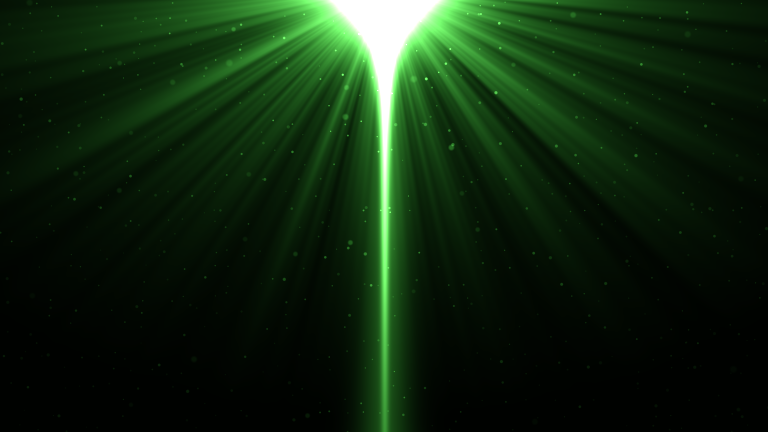
Write a Shadertoy shader that draws this background.

```glsl
#define HALO_GAIN 0.78
#define HALO_FALLOFF 3.2
#define RAY_CONTRAST 0.75
#define SHADOW_ANGLE 0.47
#define BEAM_GAIN 2.5
#define BEAM_FALLOFF 2.3
#define FUNNEL_WIDTH 0.088
#define COLUMN_GAIN 0.27
#define DUST_GAIN 0.75

float hash11(float n) {
    n = fract(n * 0.1031);
    n *= n + 33.33;
    return fract(n * (n + n));
}

vec3 hash32(vec2 p) {
    vec3 q = fract(p.xyx * vec3(0.1031, 0.1030, 0.0973));
    q += dot(q, q.yxz + 33.33);
    return fract((q.xxy + q.yzz) * q.zyx);
}

// One-dimensional gradient noise, roughly -1 to 1
float gradientNoise(float x) {
    float cell = floor(x);
    float t = x - cell;
    float left = (hash11(cell + 71.0) * 2.0 - 1.0) * t;
    float right = (hash11(cell + 72.0) * 2.0 - 1.0) * (t - 1.0);
    return 2.0 * mix(left, right, t * t * t * (t * (t * 6.0 - 15.0) + 10.0));
}

float gauss(float x) {
    return exp(-x * x);
}

// Fan of light and shade around the source
float rayFan(float angle) {
    float rays = gradientNoise(angle * 6.0 + 20.0)
               + 0.6 * gradientNoise(angle * 15.0 + 40.0)
               + 0.3 * gradientNoise(angle * 34.0 + 60.0);
    float shadow = 1.0 - 0.4 * gauss((abs(angle) - SHADOW_ANGLE) / 0.08);
    return max(0.1, 1.0 + RAY_CONTRAST * rays) * shadow;
}

// One soft speck per occupied cell
float dustLayer(vec2 p, float cellSize, float share, float radius, float seed) {
    vec2 grid = p / cellSize;
    vec2 cell = floor(grid);
    vec3 place = hash32(cell + seed);
    vec3 look = hash32(cell + seed + 37.0);
    vec2 offset = (fract(grid) - mix(vec2(0.2), vec2(0.8), place.xy)) * cellSize;
    float size = radius * mix(0.6, 1.2, look.x);
    float edge = max(size * 0.5, 0.7 / iResolution.y);
    float speck = 1.0 - smoothstep(size - edge, size + edge, length(offset));
    return speck * step(place.z, share) * mix(0.3, 1.0, look.y * look.y);
}

void mainImage(out vec4 fragColor, in vec2 fragCoord) {
    vec2 p = (fragCoord - 0.5 * iResolution.xy) / iResolution.y;
    float x = p.x - 0.002;
    float depth = 0.5 - p.y;
    float reach = length(vec2(x * 0.7, depth));

    // Wide halo broken into rays
    float fan = mix(1.0, rayFan(atan(x, depth + 0.03)), smoothstep(0.03, 0.25, reach));
    float halo = max(0.0, HALO_GAIN * exp(-HALO_FALLOFF * reach) - 0.035) * fan;
    halo += 0.65 * gauss(length(vec2(x, depth * 1.4)) / 0.17);

    // Hot funnel narrowing into a thin beam
    float width = 0.009 + FUNNEL_WIDTH * exp(-11.0 * depth);
    float beam = gauss(x / width) + 0.22 * exp(-abs(x) / (width * 1.8));
    beam *= BEAM_GAIN * exp(-BEAM_FALLOFF * depth);

    // Faint column reaching the floor
    float columnWidth = mix(0.03, 0.062, depth);
    float column = COLUMN_GAIN * gauss(x / columnWidth) * smoothstep(0.1, 0.55, depth);

    // Drifting dust at three sizes
    float dust = dustLayer(p, 0.034, 0.3, 0.0017, 11.0)
               + dustLayer(p, 0.061, 0.4, 0.0031, 53.0)
               + 0.7 * dustLayer(p, 0.13, 0.3, 0.0062, 97.0);
    dust *= DUST_GAIN * exp(-1.7 * reach) + 0.25 * exp(-9.0 * abs(x));

    // Green ramp that burns out to white
    float light = halo + beam + column + dust;
    vec3 linearTint = vec3(0.27, 1.0, 0.24);
    vec3 burnTint = vec3(0.21, 0.0, 0.21);
    vec3 color = light * linearTint + light * light * burnTint + vec3(0.0, 0.008, 0.0);
    fragColor = vec4(clamp(color, 0.0, 1.0), 1.0);
}
```
